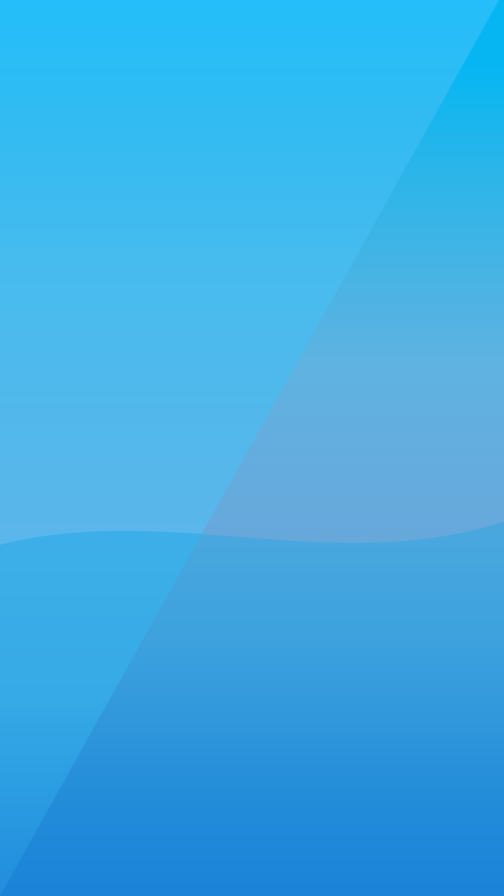
Write a WebGL 2 fragment shader that draws this background.

```glsl
#version 300 es
// Blue layered background: a steep diagonal split crossed by a gentle wave.
precision highp float;

uniform vec2 u_resolution;
out vec4 fragColor;

// Gradient colours, listed from top to bottom of each region
const vec3 LIGHT_SKY[4] = vec3[4](
  vec3(0.142, 0.745, 0.980), vec3(0.192, 0.735, 0.950),
  vec3(0.280, 0.735, 0.933), vec3(0.355, 0.712, 0.920));
const vec3 SHADE_SKY[4] = vec3[4](
  vec3(0.020, 0.715, 0.950), vec3(0.170, 0.710, 0.912),
  vec3(0.375, 0.700, 0.880), vec3(0.405, 0.658, 0.860));
const vec3 LIGHT_SEA[4] = vec3[4](
  vec3(0.240, 0.685, 0.910), vec3(0.210, 0.667, 0.902),
  vec3(0.175, 0.625, 0.888), vec3(0.130, 0.550, 0.865));
const vec3 SHADE_SEA[4] = vec3[4](
  vec3(0.285, 0.655, 0.870), vec3(0.235, 0.632, 0.868),
  vec3(0.130, 0.543, 0.850), vec3(0.105, 0.515, 0.845));

// Depths of the gradient stops, 0 at the top and 1 at the bottom
const vec4 LIGHT_SKY_STOPS = vec4(0.00, 0.13, 0.30, 0.60);
const vec4 SHADE_SKY_STOPS = vec4(0.07, 0.19, 0.41, 0.60);
const vec4 LIGHT_SEA_STOPS = vec4(0.60, 0.78, 0.86, 1.00);
const vec4 SHADE_SEA_STOPS = vec4(0.60, 0.72, 0.91, 1.00);

const float DIAGONAL_TOP = 0.990;  // where the diagonal meets the top edge
const vec4 WAVE = vec4(0.392, 0.143, -0.393, 0.276);  // cubic coefficients

float waveHeight(float x) {
  return WAVE.x + x * (WAVE.y + x * (WAVE.z + x * WAVE.w));
}

vec3 gradient(vec3 colors[4], vec4 stops, float depth) {
  vec3 color = colors[0];
  for (int i = 1; i < 4; i++) {
    float t = clamp((depth - stops[i - 1]) / (stops[i] - stops[i - 1]), 0.0, 1.0);
    color = mix(color, colors[i], t);
  }
  return color;
}

// Smooth step one pixel wide across the zero line of a signed field
float coverage(float field) {
  return clamp(field / max(fwidth(field), 1e-6) + 0.5, 0.0, 1.0);
}

void main() {
  vec2 uv = gl_FragCoord.xy / u_resolution;
  float depth = 1.0 - uv.y;

  // Region masks
  float shade = coverage(uv.x - DIAGONAL_TOP * uv.y);
  float sea = coverage(waveHeight(uv.x) - uv.y);

  // Four gradients joined along the diagonal and the wave
  vec3 sky = mix(gradient(LIGHT_SKY, LIGHT_SKY_STOPS, depth),
                 gradient(SHADE_SKY, SHADE_SKY_STOPS, depth), shade);
  vec3 water = mix(gradient(LIGHT_SEA, LIGHT_SEA_STOPS, depth),
                   gradient(SHADE_SEA, SHADE_SEA_STOPS, depth), shade);

  fragColor = vec4(mix(sky, water, sea), 1.0);
}
```
